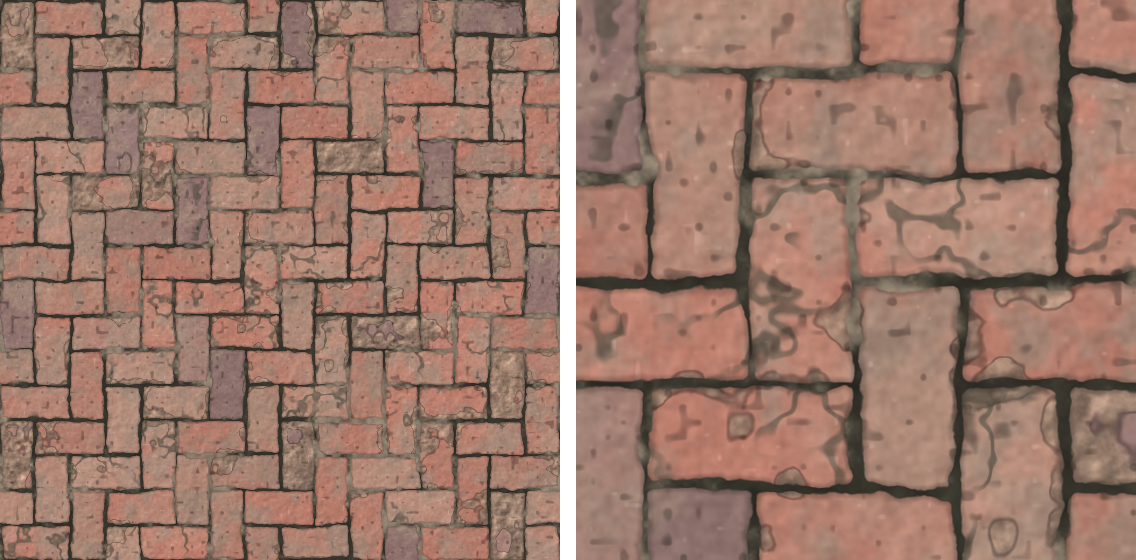
Left, the full canvas; right, a detail of the centre.
Reproduce this texture procedurally as a Shadertoy shader.

```glsl
// Weathered red brick paving in a 90 degree herringbone, seamless on all sides.
// Each cell of a 16 x 16 grid finds its 1 x 2 brick by its diagonal phase; periodic
// noise bends the edges, crumbles some bricks and adds cracks, pits and dust.

const float GRID = 16.0;          // cells across and down
const float JOINT = 0.035;        // half joint width, in cells
const float HAIRLINE = 0.014;     // narrowest half joint
const float CORNER = 0.07;        // corner radius
const float EDGE_BEND = 0.17;     // slow wander of the edges
const float EDGE_ROUGH = 0.13;    // fine chipping of the edges
const float SHIFT = 0.035;        // random offset of each brick
const float WORN_SHARE = 0.22;    // share of crumbling bricks
const float CRACKED_SHARE = 0.40;
const float CRACK_WIDTH = 0.009;

const vec3 SALMON = vec3(0.72, 0.485, 0.42);
const vec3 PALE   = vec3(0.70, 0.555, 0.485);
const vec3 PURPLE = vec3(0.54, 0.44, 0.43);
const vec3 DUST   = vec3(0.63, 0.53, 0.47);
const vec3 RUBBLE = vec3(0.59, 0.49, 0.42);
const vec3 FILLER = vec3(0.49, 0.44, 0.38);
const vec3 GAP    = vec3(0.20, 0.19, 0.16);

vec3 hash3(vec2 p) {
    vec3 q = fract(p.xyx * vec3(0.1031, 0.1030, 0.0973));
    q += dot(q, q.yxz + 33.33);
    return fract((q.xxy + q.yzz) * q.zyx);
}

// Value noise that repeats after a whole number of lattice steps
float noise(vec2 p, float period) {
    vec2 i = floor(p), f = fract(p);
    f = f * f * (3.0 - 2.0 * f);
    vec2 a = mod(i, period), b = mod(i + 1.0, period);
    return mix(mix(hash3(a).x, hash3(vec2(b.x, a.y)).x, f.x),
               mix(hash3(vec2(a.x, b.y)).x, hash3(b).x, f.x), f.y);
}

// Four octaves; GRID * freq must be whole
float fbm(vec2 p, float freq) {
    float sum = 0.0, amp = 0.533;
    for (int i = 0; i < 4; i++) {
        sum += amp * noise(p * freq, GRID * freq);
        freq *= 2.0;
        amp *= 0.5;
    }
    return sum;
}

float boxDistance(vec2 p, vec2 halfSize, float radius) {
    vec2 q = abs(p) - halfSize + radius;
    return length(max(q, 0.0)) + min(max(q.x, q.y), 0.0) - radius;
}

void mainImage(out vec4 fragColor, in vec2 fragCoord) {
    vec2 uv = fragCoord / iResolution.xy;
    vec2 p = vec2(uv.x, 1.0 - uv.y) * GRID;
    float pixel = GRID / iResolution.y;

    // Herringbone: phases 1, 2 form a lying brick, phases 0, 3 a standing one
    vec2 bend = vec2(fbm(p, 1.0), fbm(p + vec2(5.3, 9.7), 1.0)) - 0.5;
    vec2 w = p + EDGE_BEND * bend;
    vec2 cell = floor(w);
    float phase = mod(cell.x - cell.y, 4.0);
    bool lying = abs(phase - 1.5) < 1.0;
    if (lying) cell.x -= step(1.5, phase);
    else cell.y -= step(1.5, phase);
    vec2 halfSize = lying ? vec2(1.0, 0.5) : vec2(0.5, 1.0);
    vec2 local = w - cell - halfSize;
    vec2 id = mod(cell, GRID);
    vec3 rndA = hash3(id + 31.7), rndB = hash3(id + 83.1);

    // Brick outline with chipped edges
    float rough = fbm(p + 3.1, 4.0) - 0.5;
    float inset = JOINT + 0.02 * rndB.z;
    float d = boxDistance(local - SHIFT * (rndA.xy - 0.5), halfSize - inset, CORNER);
    d = max(d + EDGE_ROUGH * rough, boxDistance(local, halfSize - HAIRLINE, 0.02));
    float brick = 1.0 - smoothstep(-0.5, 0.5, d / max(pixel, 0.025));

    // Base tone of each brick, blotches and dust
    float blotch = fbm(p + 7.9, 1.0);
    float tone = clamp(rndA.z * 0.9 + (blotch - 0.5) * 1.6, 0.0, 1.0);
    vec3 color = mix(SALMON, PALE, tone);
    color = mix(color, PURPLE, 0.85 * smoothstep(0.86, 0.95, rndB.x));
    color = mix(color, DUST, 0.75 * smoothstep(0.46, 0.70, fbm(p + 11.3, 2.0)));
    color *= 0.96 + 0.08 * rndB.y;

    // Crumbled areas spread inward from the edges
    float frailty = smoothstep(1.0 - WORN_SHARE, 1.0, fract(rndA.x * 7.0 + rndB.z));
    float decay = fbm(p + 2.6, 1.0) + 0.12 * smoothstep(-0.25, 0.0, d);
    decay -= mix(0.76, 0.44, frailty);
    float worn = smoothstep(-0.01, 0.03, decay);
    color = mix(color, RUBBLE * (1.0 + 0.7 * rough), 0.85 * worn);
    color *= 1.0 - 0.28 * (1.0 - smoothstep(0.0, 0.025, abs(decay)));

    // Cracks follow a level line of noise
    float level = abs(fbm(p + 13.4, 1.0) - 0.5);
    float crack = 1.0 - smoothstep(CRACK_WIDTH, CRACK_WIDTH + max(pixel, 0.025), level);
    crack *= step(1.0 - CRACKED_SHARE, rndB.y) * smoothstep(0.38, 0.55, blotch);
    color = mix(color, GAP * 1.5, 0.6 * crack);

    // Surface relief, pits, pale grit and darkened rims
    float relief = fbm(p, 4.0) - fbm(p + 0.05, 4.0);
    color *= 1.0 + relief * mix(0.30, 0.95, worn);
    float pits = smoothstep(0.80, 0.95, noise(p * 7.0 + 4.5, GRID * 7.0));
    float grit = smoothstep(0.86, 1.0, noise(p * 9.0 + 1.7, GRID * 9.0));
    color *= 1.0 - 0.25 * pits;
    color += 0.07 * grit + 0.05 * (noise(p * 14.0, GRID * 14.0) - 0.5);
    color *= mix(0.80, 1.0, smoothstep(0.0, -0.07, d));

    // Joints vary from open, dark gaps to packed sand
    float packed = smoothstep(0.42, 0.68, fbm(p + 6.2, 0.5) + 0.4 * rough);
    vec3 joint = mix(GAP, FILLER, packed) * (1.0 + 0.8 * rough);
    fragColor = vec4(clamp(mix(joint, color, brick), 0.0, 1.0), 1.0);
}
```
